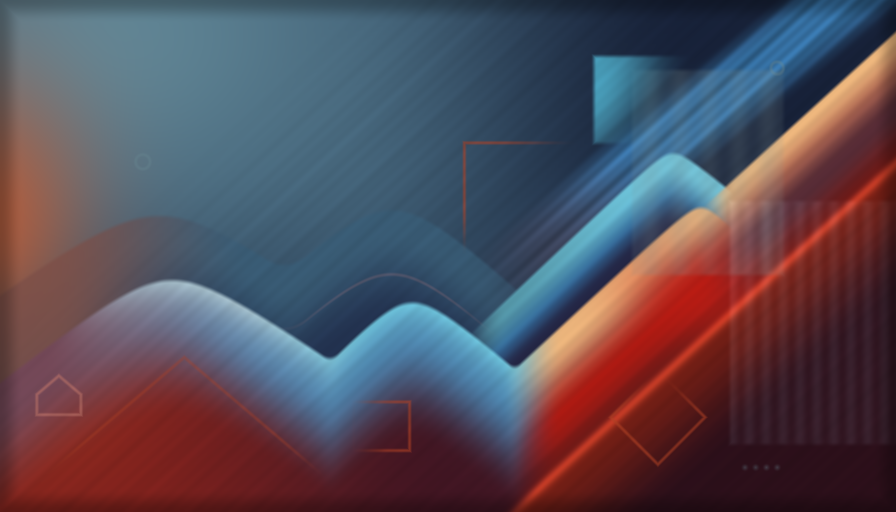
Reproduce this background procedurally as a Shadertoy shader.

```glsl
#define SLOPE 0.91
#define BAND_TOP -0.655
#define LINE_W 0.0055
#define STREAKS 0.035
#define CYAN vec3(0.43, 0.77, 0.86)
#define BLUE vec3(0.20, 0.42, 0.61)
#define NAVY vec3(0.09, 0.13, 0.22)
#define CREAM vec3(0.91, 0.70, 0.48)
#define EMBER vec3(0.68, 0.25, 0.14)
#define RED vec3(0.67, 0.10, 0.07)
#define MAROON vec3(0.17, 0.06, 0.10)

// Smooth step that may also fall
float ramp(float a, float b, float x) {
    float t = clamp((x - a) / (b - a), 0.0, 1.0);
    return t * t * (3.0 - 2.0 * t);
}

// Rounded hill with its own slope on each side
float hill(float x, vec2 peak, float left, float right, float soft) {
    x -= peak.x;
    float s = sqrt(x * x + soft * soft) - soft;
    return peak.y - 0.5 * (left + right) * s - 0.5 * (right - left) * x;
}

float smoothMax(float a, float b, float k) {
    float h = max(k - abs(a - b), 0.0) / k;
    return max(a, b) + h * h * k * 0.25;
}

float box(vec2 p, vec2 lo, vec2 hi) {
    vec2 q = abs(p - 0.5 * (lo + hi)) - 0.5 * (hi - lo);
    return max(q.x, q.y);
}

float fill(float d) { return ramp(0.006, -0.006, d); }
float stroke(float d) { return ramp(LINE_W, 0.0, abs(d)); }
float glow(vec2 p, vec2 c, vec2 r) { p = (p - c) / r; return exp(-dot(p, p)); }

vec3 sky(vec2 p) {
    vec3 c = mix(vec3(0.24, 0.36, 0.45), NAVY, ramp(0.65, 1.35, p.x));
    c = mix(c, vec3(0.15, 0.22, 0.31), 0.7 * ramp(0.7, 0.3, p.y));
    c = mix(c, vec3(0.39, 0.54, 0.60), 0.9 * glow(p, vec2(0.2, 0.93), vec2(0.48, 0.36)));
    return mix(c, vec3(0.75, 0.36, 0.21), 0.9 * glow(p, vec2(-0.04, 0.58), vec2(0.21, 0.27)));
}

// Pale crest fading through blue into red ground
vec3 hillside(vec2 p, float depth) {
    vec3 ground = mix(vec3(0.50, 0.13, 0.11), vec3(0.25, 0.08, 0.13), ramp(0.2, 0.9, p.x));
    ground = mix(ground, EMBER, 0.6 * glow(p, vec2(0.0, 0.28), vec2(0.2)));
    vec3 haze = mix(vec3(0.45, 0.28, 0.34), vec3(0.26, 0.44, 0.62), ramp(0.1, 0.55, p.x));
    vec3 c = mix(haze, ground, ramp(0.06, 0.27, depth));
    vec3 crest = mix(vec3(0.66, 0.76, 0.80), CYAN, ramp(0.45, 0.75, p.x));
    return mix(c, crest, exp(-depth * 17.0) * ramp(0.08, 0.36, p.x));
}

// Warm diagonal slab, with e measured downward from its top edge
vec3 slab(vec2 p, float e) {
    vec3 under = mix(RED, vec3(0.34, 0.17, 0.21), ramp(1.36, 1.48, p.x));
    vec3 c = mix(CREAM, vec3(0.72, 0.43, 0.33), ramp(0.01, 0.09, e));
    c = mix(c, under, ramp(0.05, 0.15, e));
    c = mix(c, vec3(0.43, 0.10, 0.09), ramp(0.15, 0.25, e));
    c = mix(c, RED * 1.1, 0.7 * glow(p, vec2(1.36, 0.43), vec2(0.13, 0.09)));
    vec3 low = mix(vec3(0.46, 0.12, 0.08), MAROON, ramp(0.25, 0.52, e));
    c = mix(c, low, ramp(0.235, 0.27, e));
    return c + EMBER * 0.45 * glow(vec2(e, 0), vec2(0.258, 0), vec2(0.013, 1));
}

void mainImage(out vec4 fragColor, in vec2 fragCoord) {
    vec2 p = fragCoord / iResolution.y;
    float diag = p.y - SLOPE * p.x, e = BAND_TOP - diag;
    float lines = 0.4 * (sin(diag * 73.0) + sin(diag * 131.0) + sin(diag * 241.0));
    vec3 col = sky(p);

    // Upper blue beam
    float beam = p.y - 0.8 * p.x;
    float beamMask = ramp(-0.43, -0.35, beam) * ramp(-0.21, -0.28, beam) * ramp(0.87, 1.2, p.x);
    vec3 beamCol = mix(vec3(0.27, 0.28, 0.37), BLUE, ramp(0.7, 1.0, p.x + beam));
    col = mix(col, beamCol * (1.0 + 0.15 * lines), beamMask);

    // Distant ridge
    float back = smoothMax(hill(p.x, vec2(0.31, 0.578), 0.75, 0.73, 0.13),
                           hill(p.x, vec2(0.765, 0.589), 0.95, 0.95, 0.10), 0.06) - p.y;
    float inland = ramp(0.1, 0.5, p.x);
    vec3 backCol = mix(vec3(0.49, 0.31, 0.28), vec3(0.22, 0.36, 0.46), inland);
    backCol = mix(backCol, NAVY * 1.35, ramp(0.04, 0.22, back) * inland);
    col = mix(col, backCol, 0.8 * fill(-back) * ramp(1.12, 0.9, p.x));
    col += EMBER * 0.18 * stroke(back - 0.125) * ramp(0.5, 0.7, p.x) * ramp(1.0, 0.85, p.x);

    // Cyan slope above a navy gap
    float drop = hill(p.x, vec2(1.313, 0.70), 0.95, 0.82, 0.025) - p.y;
    vec3 cyanCol = mix(CYAN * (0.75 + 0.25 * ramp(0.95, 1.3, p.x)), BLUE, ramp(0.02, 0.1, drop));
    cyanCol = mix(cyanCol, vec3(0.14, 0.15, 0.27), ramp(0.07, 0.14, drop));
    col = mix(col, cyanCol, fill(-drop) * ramp(0.9, 0.99, p.x));

    // Warm slab and the front ridge
    vec3 warm = slab(p, e);
    col = mix(col, warm, fill(-e) * ramp(1.36, 1.44, p.x));
    float ridge = smoothMax(hill(p.x, vec2(0.33, 0.452), 0.8, 0.7, 0.10),
                            hill(p.x, vec2(0.80, 0.408), 1.05, 0.87, 0.06), 0.025);
    float peak = hill(p.x, vec2(1.37, 0.594), 0.93, 1.0, 0.025);
    float depth = smoothMax(ridge, peak, 0.02) - p.y;
    float warmSide = ramp(0.98, 1.1, p.x + 0.12 * ramp(0.22, 0.32, e));
    col = mix(col, mix(hillside(p, max(depth, 0.0)), warm, warmSide), fill(-depth));

    // Translucent panels
    float pane = fill(box(p, vec2(1.235, 0.463), vec2(1.53, 0.863)));
    col = mix(col, vec3(0.49, 0.56, 0.56), pane * (0.2 + 0.05 * sin(p.x * 110.0)));
    float wall = fill(box(p, vec2(1.425, 0.132), vec2(1.8, 0.607)));
    col += vec3(0.035, 0.045, 0.05) * wall * (1.0 + 0.5 * sin(p.x * 190.0));
    float corner = fill(box(p, vec2(1.16, 0.72), vec2(1.36, 0.89)));
    col = mix(col, vec3(0.28, 0.61, 0.72), corner * ramp(1.36, 1.16, p.x) * ramp(-0.3, -0.12, beam));

    // Thin outlines
    float frame = stroke(box(p, vec2(0.907, 0.48), vec2(1.2, 0.721))) * ramp(1.13, 0.95, p.x);
    float square = stroke(box(p, vec2(0.69, 0.12), vec2(0.80, 0.215))) * ramp(0.68, 0.78, p.x);
    vec2 g = abs(p - vec2(1.285, 0.185));
    float diamond = stroke((g.x + g.y - 0.092) * 0.7) * ramp(0.27, 0.18, p.y);
    float x = abs(p.x - 0.36);
    float gable = stroke((p.y - 0.302 + 0.85 * x) * 0.75) * ramp(0.28, 0.18, x);
    col = mix(col, EMBER, 0.6 * (frame * ramp(0.5, 0.6, p.y) + square + diamond + 0.6 * gable));
    vec2 h = p - vec2(0.115, 0.228);
    float house = max(max(abs(h.x) - 0.043, -h.y - 0.038), (h.y + 0.85 * abs(h.x) - 0.038) * 0.76);
    col = mix(col, vec3(0.72, 0.44, 0.40), 0.6 * stroke(house));

    // Small markers
    float marks = stroke(length(p - vec2(0.279, 0.684)) - 0.014) + stroke(length(p - vec2(1.518, 0.867)) - 0.012);
    for (float i = 0.0; i < 4.0; i++) marks += fill(length(p - vec2(1.455 + 0.021 * i, 0.087)) - 0.003);
    col = mix(col, vec3(0.40, 0.52, 0.56), 0.4 * marks);

    // Diagonal texture and darkened rim
    col *= 1.0 + STREAKS * lines * ramp(-0.4, 0.0, p.x - p.y);
    vec2 rim = min(p, iResolution.xy / iResolution.y - p);
    col *= mix(0.72, 1.0, ramp(0.0, 0.045, min(rim.x, rim.y)));
    fragColor = vec4(clamp(col, 0.0, 1.0), 1.0);
}
```
